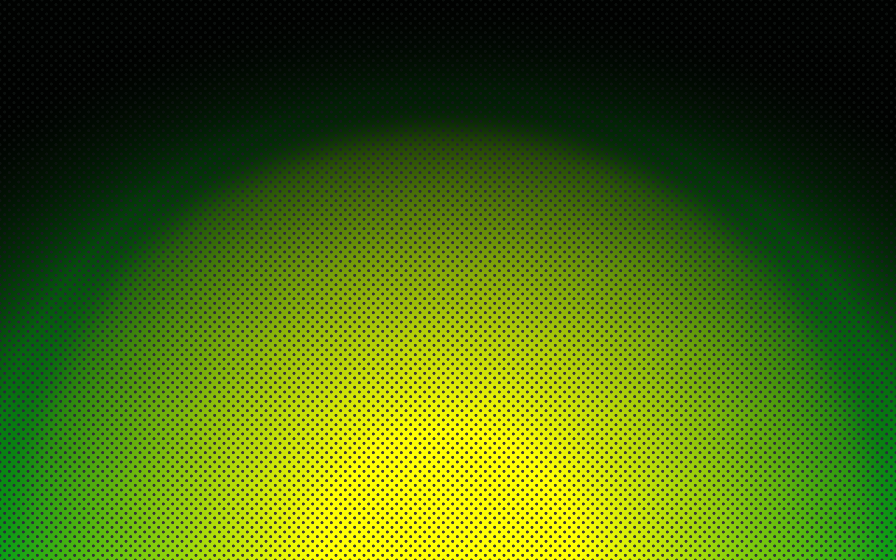
This background is drawn by a WebGL 2 fragment shader. Its source:

```glsl
#version 300 es
precision highp float;
// Yellow-green glow rising from the bottom edge behind a staggered dot mesh.

uniform vec2 u_resolution;
out vec4 fragColor;

// Yellow dome centred on the bottom edge, laid over a wider green halo.
vec3 glow(vec2 p) {
    float radius = length(p);
    float yellow = clamp((0.82 - radius) * 1.7, 0.0, 1.0);
    yellow *= 1.0 - smoothstep(0.73, 0.84, radius);

    float reach = length(p * vec2(0.74, 1.0));
    float halo = 0.6 * pow(max(1.0 - reach, 0.0) / 0.41, 1.9);
    float green = min(halo, 0.62 * (1.0 - p.y));

    vec3 backdrop = vec3(0.05 * green, green, 0.13 * green) + vec3(0.004, 0.008, 0.004);
    return mix(backdrop, vec3(1.0, 1.0, 0.01), yellow);
}

// Coverage of small round dots on a diagonal lattice, 60 cells per height.
float dotMesh(vec2 p) {
    vec2 cell = p * 60.0;
    vec2 diagonal = fract(vec2(cell.x + cell.y, cell.x - cell.y)) - 0.5;
    float dist = length(diagonal) * 0.7071;
    float blur = 0.5 * 60.0 / u_resolution.y;
    return 1.0 - smoothstep(0.16 - blur, 0.16 + blur, dist);
}

void main() {
    // Height runs from 0 to 1; x is zero on the centre line.
    vec2 p = (gl_FragCoord.xy - vec2(0.5 * u_resolution.x, 0.0)) / u_resolution.y;
    vec3 color = glow(p);

    // Dots fade into the dark upper part.
    vec3 dotColor = mix(vec3(0.05, 0.07, 0.06), vec3(0.17, 0.15, 0.24), smoothstep(0.0, 0.4, color.g));
    color = mix(color, dotColor, 0.9 * dotMesh(p));
    fragColor = vec4(color, 1.0);
}
```
